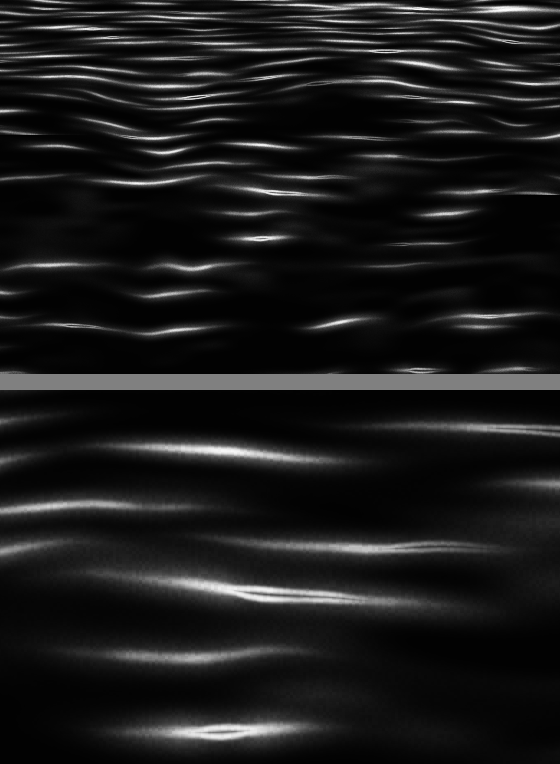
Top: the whole. Bottom: its middle third, enlarged.
Write a Shadertoy shader that draws this texture.

```glsl
// Dark rippling water at night, with thin silver glints along the wave crests.

float hash(vec2 p) {
    vec3 q = fract(p.xyx * vec3(0.1031, 0.1030, 0.0973));
    q += dot(q, q.yzx + 33.33);
    return fract((q.x + q.y) * q.z);
}

float noise(vec2 p) {
    vec2 i = floor(p), f = fract(p);
    f = f * f * (3.0 - 2.0 * f);
    return mix(mix(hash(i), hash(i + vec2(1, 0)), f.x),
               mix(hash(i + vec2(0, 1)), hash(i + vec2(1, 1)), f.x), f.y);
}

// One glint: a sharp core that may open into a dark lens, inside a soft halo.
float glint(vec2 d, float halfLength, float near, float seed) {
    float along = d.x / halfLength;
    float taper = exp(-along * along * 1.5);
    d.y += (noise(vec2(d.x * 13.0 + 40.0, seed * 37.0)) - 0.5) * mix(0.006, 0.014, near);
    float lens = smoothstep(0.4, 0.95, noise(vec2(d.x * 15.0 + 20.0, seed * 91.0)));
    float opening = lens * step(0.35, seed) * max(0.0, 1.0 - along * along);
    float gap = mix(0.003, 0.006, near) * opening;
    float width = max(mix(0.0024, 0.0044, near) * mix(1.0, 0.6, min(1.0, 3.0 * opening)),
                      0.55 / iResolution.y);
    float core = (abs(d.y) - gap) / width;
    float halo = d.y / mix(0.0055, 0.017, near);
    float shimmer = 0.5 + noise(vec2(d.x * 34.0 + 50.0, seed * 57.0));
    return taper * (1.0 * shimmer * taper * exp(-core * core)
                  + 0.27 * exp(-halo * halo) * (1.0 - 0.7 * opening));
}

void mainImage(out vec4 fragColor, in vec2 fragCoord) {
    vec2 uv = fragCoord / iResolution.y;
    float near = 1.0 - uv.y;

    // Perspective: wave rows crowd together towards the top
    float rowHeight = (near + 0.2) / 13.0;
    float row = 13.0 * log(near + 0.2);

    // Swell bends the rows
    float swell = 0.9 * noise(vec2(uv.x * 5.0, row * 0.35))
                + 1.2 * noise(vec2(uv.x * 2.1 + 7.0, row * 0.2));
    row += (swell - 1.05) * mix(1.0, 0.55, near);

    // Scattered crest glints, sparser and dimmer close to the viewer
    float light = 0.0;
    float cellWidth = 0.28;
    for (int j = -2; j <= 2; j++) {
        float rowId = floor(row) + float(j);
        float x = uv.x / cellWidth + hash(vec2(rowId + 60.0, 3.7)) * 9.0;
        for (int i = -2; i <= 2; i++) {
            vec2 id = vec2(floor(x) + float(i), rowId + 60.0);
            float seed = hash(id + 11.3);
            float present = step(hash(id + 47.1), mix(1.0, 0.45, smoothstep(0.0, 0.75, near)));
            vec2 center = vec2(id.x + 0.2 + 0.6 * hash(id + 5.9),
                               rowId + 0.15 + 0.7 * hash(id + 23.5));
            vec2 d = vec2((x - center.x) * cellWidth, (row - center.y) * rowHeight);
            d.y += d.x * (hash(id + 71.9) - 0.6) * 0.1;
            float halfLength = mix(0.07, 0.18, hash(id + 83.2));
            float power = mix(0.2, 1.3, hash(id + 31.7)) * mix(1.3, 0.7, near);
            light += present * power * glint(d, halfLength, near, seed);
        }
    }

    // Faint smoky sheen lying along the rows
    float sheen = noise(vec2(uv.x * 5.0, row * 1.5)) * noise(vec2(uv.x * 9.0 + 3.0, row * 2.3));
    light += 0.14 * sheen * sheen * (1.3 - near);

    // Broad calm patches, film grain and a soft highlight shoulder
    light *= mix(0.6, 1.3, noise(uv * vec2(2.5, 4.0) + 19.0));
    light *= 0.88 + 0.24 * hash(floor(uv * 342.0));
    light = 1.0 - exp(-1.6 * light);
    fragColor = vec4(vec3(0.006 + light), 1.0);
}
```
